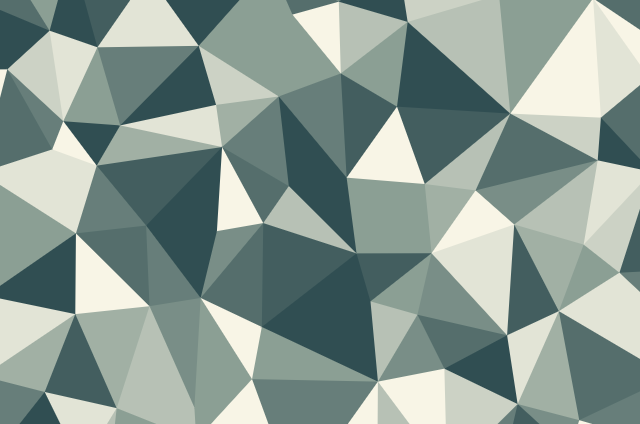
This background is drawn by a Shadertoy shader. Its source:

```glsl
// Low-poly mosaic of flat triangles in tones from deep teal to warm cream.
// A jittered lattice gives the corners; each quad is split along its
// Delaunay diagonal and every triangle takes one of eleven tones.

float hash(vec2 p) {
    vec3 q = fract(vec3(p.xyx) * vec3(0.1031, 0.1030, 0.0973));
    q += dot(q, q.yzx + 33.33);
    return fract((q.x + q.y) * q.z);
}

float cross2(vec2 a, vec2 b) {
    return a.x * b.y - a.y * b.x;
}

// Lattice corner, moved by less than half a cell so quads never cross
vec2 corner(vec2 id) {
    return id + 0.8 * (vec2(hash(id + 17.0), hash(id + 71.0)) - 0.5);
}

// Signed distance to the left side of the line from a to b
float leftOf(vec2 p, vec2 a, vec2 b) {
    return cross2(normalize(b - a), p - a);
}

// Antialiased coverage of a counter-clockwise triangle
float coverage(vec2 p, vec2 a, vec2 b, vec2 c, float pixel) {
    float d = min(leftOf(p, a, b), min(leftOf(p, b, c), leftOf(p, c, a)));
    return clamp(d / pixel + 0.5, 0.0, 1.0);
}

// Evenly spread pick, loosened by a hash, then mapped to a tone by its share
vec3 tone(vec2 id, float part) {
    float pick = fract(dot(id, vec2(0.7549, 0.5698)) + 0.382 * part
                       + 0.45 * hash(id + 31.0 * part + 5.0));
    float shares[10] = float[10](0.15, 0.085, 0.085, 0.06, 0.06,
                                 0.11, 0.11, 0.08, 0.08, 0.07);
    float sum = 0.0, level = 0.0;
    for (int i = 0; i < 10; i++) {
        sum += shares[i];
        level += step(sum, pick);
    }
    vec3 teal = vec3(0.190, 0.306, 0.322);
    vec3 sage = vec3(0.545, 0.622, 0.580);
    vec3 cream = vec3(0.973, 0.961, 0.902);
    return level < 5.0 ? mix(teal, sage, level / 5.0)
                       : mix(sage, cream, level / 5.0 - 1.0);
}

void mainImage(out vec4 fragColor, in vec2 fragCoord) {
    float pixel = 5.7 / iResolution.y;
    vec2 p = fragCoord * pixel + vec2(40.3, 20.6);

    // Blend the triangles of the surrounding cells by coverage
    vec4 total = vec4(0.0);
    for (int y = -1; y <= 1; y++) {
        for (int x = -1; x <= 1; x++) {
            vec2 id = floor(p) + vec2(x, y);
            vec2 a = corner(id);
            vec2 b = corner(id + vec2(1, 0));
            vec2 c = corner(id + vec2(1, 1));
            vec2 d = corner(id + vec2(0, 1));

            // Opposite angles summing to less than pi: split from b to d
            vec2 ab = b - a, ad = d - a, cd = d - c, cb = b - c;
            bool splitBD = cross2(ab, ad) * dot(cd, cb)
                         + dot(ab, ad) * cross2(cd, cb) > 0.0;

            float first = coverage(p, a, b, splitBD ? d : c, pixel);
            float second = coverage(p, splitBD ? b : a, c, d, pixel);
            total += first * vec4(tone(id, 0.0), 1.0);
            total += second * vec4(tone(id, 1.0), 1.0);
        }
    }
    fragColor = vec4(total.rgb / max(total.a, 0.001), 1.0);
}
```
